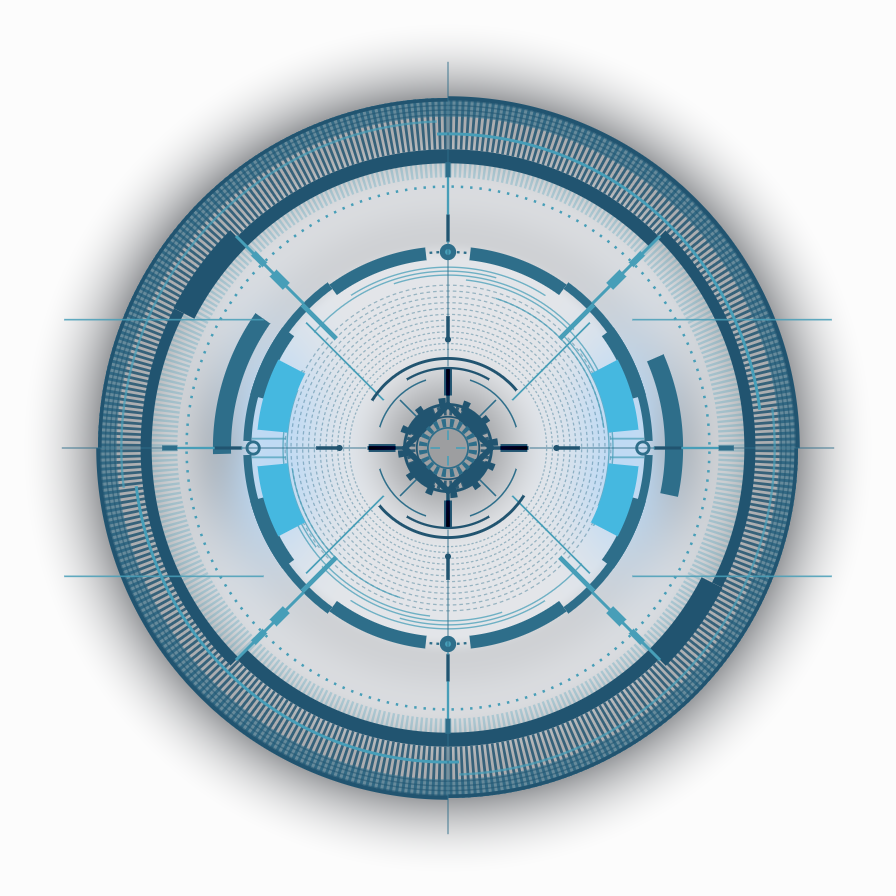
This background is drawn by a WebGL 1 fragment shader. Its source:

```glsl
precision highp float;
// Technical dial: concentric rings, hatched rim, crosshair and a toothed hub on soft shadow.
// Shapes are distance functions in polar, mirrored and folded coordinates, laid over
// a radial gradient from back to front.
uniform vec2 u_resolution;

const float SPAN = 768.0;        // design units across the canvas
const float RIM = 300.0;         // outer radius of the dial
const float RIM_TICKS = 360.0;
const float SHADOW_WIDTH = 75.0;
const float SHADOW_DEPTH = 0.45;
const vec3 PAPER = vec3(0.99);
const vec3 NAVY = vec3(0.13, 0.33, 0.44);
const vec3 STEEL = vec3(0.18, 0.43, 0.54);
const vec3 TEAL = vec3(0.28, 0.62, 0.72);
const vec3 CYAN = vec3(0.27, 0.72, 0.88);
const vec3 GLOW = vec3(0.70, 0.84, 0.97);

float unitPx;   // design units per pixel
vec3 color;

float fill(float d) { return clamp(0.5 - d / unitPx, 0.0, 1.0); }

void ink(vec3 tint, float coverage) { color = mix(color, tint, coverage); }

float hash(float n) { return fract(sin(n * 127.1) * 4375.85); }

float ring(float r, float inner, float outer) {
  return fill(abs(r - 0.5 * (inner + outer)) - 0.5 * (outer - inner));
}

// Annular sector between two angles in degrees, repeated every period degrees.
float arc(float r, float a, float inner, float outer, float from, float to, float period) {
  float turn = mod(a - 0.5 * (from + to) + 0.5 * period, period) - 0.5 * period;
  float side = radians(abs(turn) - 0.5 * (to - from)) * r;
  return fill(max(abs(r - 0.5 * (inner + outer)) - 0.5 * (outer - inner), side));
}

// Evenly spaced radial strokes; duty is the inked share of each step.
float ticks(float r, float a, float count, float duty) {
  float stepLength = 6.28319 * r / count;
  return fill((abs(fract(a * count / 360.0) - 0.5) - 0.5 * duty) * stepLength);
}

// Bar along the x axis from start to end, with half thickness.
float bar(vec2 p, float start, float end, float thick) {
  return fill(max(abs(p.x - 0.5 * (start + end)) - 0.5 * (end - start), abs(p.y) - thick));
}

void drawBackdrop(vec2 p, vec2 q, float r) {
  float fade = 1.0 - clamp((r - 295.0) / SHADOW_WIDTH, 0.0, 1.0);
  color = PAPER - SHADOW_DEPTH * fade * fade * vec3(1.0, 0.98, 0.95);
  float gray = mix(0.62, 0.90, smoothstep(15.0, 90.0, r));
  gray -= 0.08 * smoothstep(160.0, 178.0, r) - 0.04 * smoothstep(180.0, 220.0, r);
  gray -= 0.18 * smoothstep(225.0, 275.0, r);
  vec2 side = (q - vec2(195.0, 0.0)) / vec2(32.0, 70.0);
  gray -= 0.15 * exp(-dot(side, side)) * smoothstep(165.0, 180.0, r);
  ink(gray * vec3(0.99, 1.0, 1.015), fill(r - RIM));
  vec2 halo = (q - vec2(150.0, 25.0)) / vec2(45.0, 75.0);
  ink(GLOW, 0.8 * exp(-dot(halo, halo)));
}

void drawRim(float r, float a) {
  ink(TEAL, 0.3 * ticks(r, a, RIM_TICKS, 0.5) * ring(r, 232.0, 255.0));
  ink(NAVY, 0.85 * ticks(r, a, RIM_TICKS, 0.5) * ring(r, 256.0, RIM));
  ink(STEEL, 0.55 * ring(r, 284.0, RIM));
  for (int i = 0; i < 4; i++) {
    float lineRadius = 285.0 + 4.0 * float(i);
    ink(NAVY, 0.55 * ring(r, lineRadius, lineRadius + 1.3));
  }
  ink(NAVY, arc(r, a, 298.0, 301.5, 0.0, 90.0, 180.0));
  ink(NAVY, arc(r, a, 297.0, 300.0, 90.0, 180.0, 180.0));
  ink(TEAL, arc(r, a, 268.0, 270.5, 7.0, 92.0, 180.0));
  ink(TEAL, 0.7 * arc(r, a, 279.0, 281.0, 92.0, 187.0, 180.0));
  // Heavy ring, stepping outward at the sides
  ink(NAVY, arc(r, a, 244.0, 256.0, 45.0, 135.0, 180.0));
  ink(NAVY, arc(r, a, 254.0, 263.5, 153.0, 225.0, 180.0));
  ink(NAVY, arc(r, a, 244.0, 264.0, 135.0, 153.0, 180.0));
  ink(TEAL, ticks(r, a, 176.0, 0.26) * ring(r, 223.0, 225.2));
}

void drawMiddle(vec2 q, float r, float a, float qa) {
  for (int i = 0; i < 12; i++) {
    float radius = 84.0 + 5.0 * float(i);
    ink(STEEL, 0.42 * ticks(r, a, 150.0, 0.55) * ring(r, radius, radius + 1.1));
  }
  for (int i = 0; i < 7; i++) {
    float n = float(i), radius = 134.0 + 3.4 * n;
    float start = 360.0 * hash(n + 1.0);
    ink(TEAL, 0.75 * arc(r, a, radius, radius + 1.2, start, start + 65.0, 180.0));
  }
  ink(STEEL, arc(r, qa, 168.5, 175.5, 2.0, 54.0, 360.0));
  ink(STEEL, arc(r, qa, 163.0, 175.5, 15.0, 36.0, 360.0));
  ink(STEEL, arc(r, qa, 162.0, 173.0, 54.0, 83.5, 360.0));
  ink(STEEL, ticks(r, a, 180.0, 0.4) * arc(r, qa, 167.0, 169.0, 83.5, 90.0, 360.0));
  ink(CYAN, arc(r, qa, 138.0, 164.0, 5.5, 27.5, 360.0));
  ink(STEEL, arc(r, a, 186.0, 201.5, 145.0, 181.5, 360.0));
  ink(STEEL, arc(r, a, 186.0, 201.5, -12.0, 23.5, 360.0));
  ink(STEEL, fill(length(q - vec2(0.0, 168.0)) - 7.0));
  ink(TEAL, fill(length(q - vec2(0.0, 168.0)) - 2.5));
  ink(STEEL, ring(length(q - vec2(167.0, 0.0)), 4.0, 6.5));
  ink(TEAL, 0.7 * bar(q - vec2(0.0, 8.0), 139.0, 168.0, 0.8));
}

void drawCrosshair(vec2 q) {
  vec2 axis = vec2(max(q.x, q.y), min(q.x, q.y));
  vec2 diagonal = vec2(q.x + q.y, q.x - q.y) * 0.70711;
  ink(STEEL, 0.55 * bar(axis, 70.0, 331.0, 0.7));
  ink(TEAL, 0.85 * bar(q - vec2(0.0, 110.0), 158.0, 329.0, 0.7));
  ink(TEAL, bar(axis, 176.0, 243.0, 1.0));
  ink(STEEL, bar(axis, 232.0, 245.0, 2.2));
  ink(NAVY, bar(axis, 177.0, 200.0, 1.4) + bar(axis, 92.0, 113.0, 1.5));
  ink(NAVY, fill(length(axis - vec2(93.0, 0.0)) - 2.6));
  ink(TEAL, bar(diagonal - vec2(0.0, 10.0), 68.0, 162.0, 0.7));
  ink(TEAL, bar(diagonal - vec2(0.0, 1.5), 134.0, 175.0, 2.0));
  ink(TEAL, bar(diagonal, 175.0, 257.0, 1.3));
  ink(TEAL, bar(diagonal, 196.0, 212.0, 4.2) + bar(diagonal, 222.0, 236.0, 2.8));
  ink(STEEL, bar(diagonal, 38.0, 58.0, 0.7));
  ink(NAVY, bar(axis, 38.0, 69.0, 1.5) + bar(axis, 45.0, 68.0, 3.4));
}

void drawHub(vec2 q, float r, float a, float qa) {
  ink(NAVY, arc(r, a, 75.5, 78.0, 40.0, 148.0, 180.0));
  ink(NAVY, arc(r, qa, 67.5, 69.5, 59.0, 90.5, 360.0));
  ink(STEEL, arc(r, qa, 60.5, 61.8, 17.0, 72.0, 360.0));
  ink(NAVY, ticks(r, a + 8.0, 12.0, 0.28) * ring(r, 34.0, 43.0));
  ink(NAVY, 0.9 * ticks(r, a, 40.0, 0.5) * ring(r, 28.0, 36.0));
  ink(NAVY, arc(r, qa, 25.0, 37.0, 22.0, 68.0, 360.0));
  ink(NAVY, fill(abs(q.x + q.y - 37.0) * 0.70711 - 2.5));
  ink(NAVY, ring(r, 36.0, 38.5) + ring(r, 26.0, 27.5));
  ink(STEEL, ticks(r, a, 20.0, 0.5) * ring(r, 18.0, 25.0));
  ink(STEEL, ring(r, 16.5, 18.0));
  ink(TEAL, bar(q, 7.0, 15.0, 0.7) + bar(q.yx, 7.0, 15.0, 0.7));
}

void main() {
  float size = min(u_resolution.x, u_resolution.y);
  unitPx = SPAN / size;
  vec2 p = (gl_FragCoord.xy - 0.5 * u_resolution) * unitPx;
  vec2 q = abs(p);
  float r = length(p), a = degrees(atan(p.y, p.x)), qa = degrees(atan(q.y, q.x));
  drawBackdrop(p, q, r);
  drawRim(r, a);
  drawMiddle(q, r, a, qa);
  drawCrosshair(q);
  drawHub(q, r, a, qa);
  gl_FragColor = vec4(color, 1.0);
}
```
